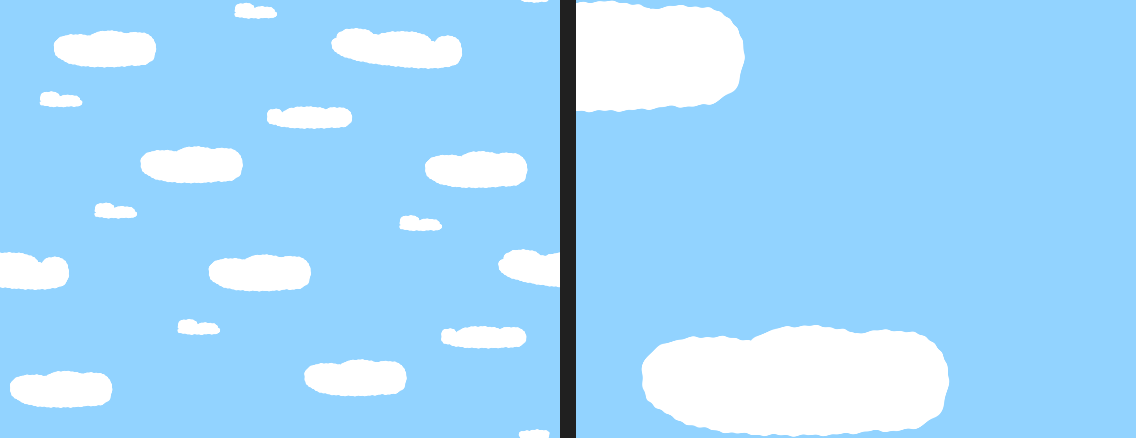
Left, the full canvas; right, a detail of the centre.
Reproduce this pattern procedurally as a WebGL 2 fragment shader.

```glsl
#version 300 es
precision highp float;
// Flat white cartoon clouds scattered over a plain light blue sky, tiling seamlessly.

uniform vec2 u_resolution;
out vec4 fragColor;

const vec3 SKY = vec3(0.573, 0.827, 1.0);
const vec3 CLOUD = vec3(1.0);

// The tile is 600 units high; all sizes are in these units.
const vec2 TILE = vec2(768.0, 600.0);
const int COLUMNS = 4;
const int ROWS = 4;
const float ROW_SHIFT = 270.0;
const vec2 JITTER = vec2(24.0, 16.0);

vec2 hash2(vec2 cell) {
    vec2 h = vec2(dot(cell, vec2(127.1, 311.7)), dot(cell, vec2(269.5, 183.3)));
    return fract(sin(h + 4.7) * 43758.5);
}

// Approximate distance to a squarish ellipse: centre in xy, radii in zw.
float puff(vec2 p, vec4 shape) {
    const float POWER = 2.5;
    vec2 q = abs(p - shape.xy) / shape.zw + 1e-4;
    vec2 powered = pow(q, vec2(POWER));
    float k = pow(powered.x + powered.y, 1.0 / POWER);
    vec2 slope = pow(q / k, vec2(POWER - 1.0)) / shape.zw;
    return (k - 1.0) / length(slope);
}

// Three puffs on a base that may lean down to the right.
float cloud(vec2 p, vec4 left, vec4 middle, vec4 right, vec4 base, float lean) {
    float puffs = min(puff(p, left), min(puff(p, middle), puff(p, right)));
    return min(puffs, puff(p + vec2(0.0, lean * p.x), base));
}

float largeCloud(vec2 p) {
    return cloud(p, vec4(-38, 1, 32, 19), vec4(6, 0, 33, 25),
                 vec4(42, 0, 28, 23), vec4(0, -4, 64, 21), 0.0);
}

float longCloud(vec2 p) {
    return cloud(p, vec4(-55, 10, 27, 18), vec4(8, 4, 42, 20),
                 vec4(71, -3, 20, 21), vec4(0, -3, 88, 21), 0.1);
}

float mediumCloud(vec2 p) {
    return cloud(p, vec4(-47, 1, 11, 11), vec4(-4, 1, 34, 14),
                 vec4(37, 0, 22, 14), vec4(2, -5, 52, 10), 0.0);
}

float smallCloud(vec2 p) {
    return cloud(p, vec4(-15, 2, 14, 8.5), vec4(10, -2, 16, 8),
                 vec4(20, -5, 9, 5), vec4(-1, -5, 28, 5.5), 0.0);
}

float tinyCloud(vec2 p) {
    const float SCALE = 0.3;
    return largeCloud(p / SCALE) * SCALE;
}

// Big clouds fill the even columns, lesser ones the odd columns.
float cloudOfCell(vec2 p, int column, int row) {
    bool oddRow = row % 2 == 1;
    if (column % 2 == 0) {
        return column == 2 && oddRow ? longCloud(p) : largeCloud(p);
    }
    if (column == 3 && !oddRow) return mediumCloud(p);
    return column == 3 && row == 3 ? tinyCloud(p) : smallCloud(p);
}

// Shifted rows, with odd columns half a row higher.
vec2 cloudCentre(int column, int row) {
    vec2 cell = vec2(column, row);
    vec2 spacing = TILE / vec2(COLUMNS, ROWS);
    vec2 stagger = vec2(ROW_SHIFT * cell.y, 0.5 * spacing.y * mod(cell.x, 2.0));
    return (cell + 0.5) * spacing + stagger + JITTER * (2.0 * hash2(cell) - 1.0);
}

// Shortest offset between two points on the repeating tile.
vec2 wrapOffset(vec2 offset) {
    return offset - TILE * floor(offset / TILE + 0.5);
}

// Layered sines that roughen the outline a little.
float wobble(vec2 p) {
    return 0.35 * sin(0.42 * p.x + 0.3 * p.y) + 0.25 * sin(0.95 * p.x - 0.7 * p.y);
}

void main() {
    vec2 p = gl_FragCoord.xy / u_resolution * TILE;
    float dist = TILE.x;
    for (int row = 0; row < ROWS; row++) {
        for (int column = 0; column < COLUMNS; column++) {
            vec2 local = wrapOffset(p - cloudCentre(column, row));
            dist = min(dist, cloudOfCell(local, column, row) + wobble(local));
        }
    }
    float edge = 0.5 * TILE.y / u_resolution.y;
    float cover = 1.0 - smoothstep(-edge, edge, dist);
    fragColor = vec4(mix(SKY, CLOUD, cover), 1.0);
}
```
